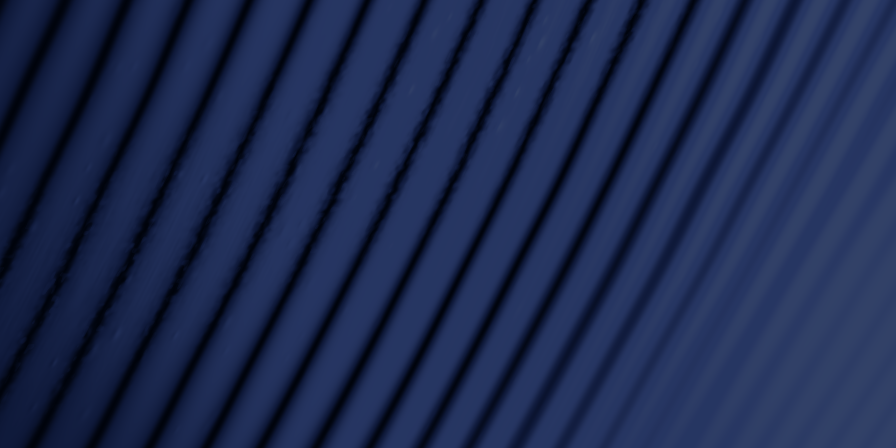
Reproduce this texture procedurally as a WebGL 2 fragment shader.

```glsl
#version 300 es
precision highp float;

uniform vec2 u_resolution;
out vec4 fragColor;

#define RIB_DENSITY 6.8
#define RIB_CROWDING 0.6
#define RIB_OFFSET -0.985
#define RIB_LEAN 0.43
#define RIB_BEND 0.06
#define FAN_BEND 0.15
#define GROOVE_WIDTH 0.095
#define WEAR 0.06
#define BLACK vec3(0.0, 0.012, 0.045)
#define NAVY vec3(0.05, 0.09, 0.215)
#define BLUE vec3(0.15, 0.21, 0.385)
#define HAZE vec3(0.195, 0.255, 0.405)

float hash(vec2 p) {
  vec3 q = fract(vec3(p.xyx) * 0.1031);
  q += dot(q, q.yzx + 33.33);
  return fract((q.x + q.y) * q.z);
}

float noise(vec2 p) {
  vec2 cell = floor(p);
  vec2 f = fract(p);
  f = f * f * (3.0 - 2.0 * f);
  float low = mix(hash(cell), hash(cell + vec2(1, 0)), f.x);
  float high = mix(hash(cell + vec2(0, 1)), hash(cell + vec2(1, 1)), f.x);
  return mix(low, high, f.y);
}

// Rib number at a point; whole values lie in the grooves
float ribPhase(float x, float drop) {
  float u = x + RIB_LEAN * drop;
  float fan = max(u - 1.2, 0.0);
  u += RIB_BEND * drop * drop + FAN_BEND * fan * fan * drop;
  return RIB_OFFSET + RIB_DENSITY * u + RIB_CROWDING * u * u;
}

// Sparse raised specks, each lit on one side and shaded on the other
float blisters(vec2 p) {
  float relief = 0.0;
  vec2 cell = floor(p);
  for (int j = -1; j <= 1; j++) {
    for (int i = -1; i <= 1; i++) {
      vec2 id = cell + vec2(i, j);
      vec2 center = id + 0.2 + 0.6 * vec2(hash(id + 7.0), hash(id + 19.0));
      vec2 d = (p - center) / mix(0.15, 0.3, hash(id + 31.0));
      float present = step(0.86, hash(id + 53.0));
      relief += present * (d.x + 0.2) * exp(-dot(d, d));
    }
  }
  return relief;
}

void main() {
  vec2 p = gl_FragCoord.xy / u_resolution.y;
  float drop = 1.0 - p.y;

  // Depth of field: a slanted sharp band, soft toward the right
  float offBand = abs(drop - 0.71 + 0.47 * p.x);
  float farSide = smoothstep(1.05, 2.2, p.x + 0.2 * drop);
  float blur = clamp(0.5 * smoothstep(0.08, 1.2, offBand) + 0.65 * farSide, 0.0, 1.0);
  float sharp = 1.0 - smoothstep(0.06, 0.36, offBand + 0.5 * farSide);

  // Rib coordinates with a slow waver and crumbled groove edges
  float phase = ribPhase(p.x, drop);
  float soften = fwidth(phase);
  float waver = noise(vec2(phase * 0.7, drop * 5.0)) - 0.5;
  float crumble = noise(vec2(phase * 14.0, drop * 80.0)) - 0.5;
  float worn = phase + 0.04 * waver + WEAR * sharp * crumble;
  float f = fract(worn);
  float edge = min(f, 1.0 - f);

  // Rounded rib with broad shaded flanks and a dark groove
  float rounded = pow(sin(3.14159265 * f), 0.85);
  float softRound = 0.5 - 0.5 * cos(6.2831853 * f);
  float profile = mix(rounded, softRound, smoothstep(0.0, 0.5, blur));
  float width = GROOVE_WIDTH + 0.12 * blur + soften;
  float groove = exp(-edge * edge / (width * width));
  float contrast = mix(1.0, 0.07, smoothstep(0.12, 1.05, blur));

  // Light grows toward the right, with deeper shade at the left
  float light = mix(0.50, 1.06, smoothstep(-0.2, 1.15, p.x + 0.1 * p.y));
  light += 0.20 * smoothstep(1.15, 2.0, p.x + 0.15 * p.y);
  light -= 0.14 * smoothstep(0.45, 1.1, drop) * (1.0 - smoothstep(0.0, 0.9, p.x));
  float tone = light * (1.0 - contrast * (0.58 * (1.0 - profile) + 0.42 * groove));

  // Fine streaks along the ribs, chips by the grooves, scattered specks
  float streak = noise(vec2(phase * 24.0, drop * 18.0)) - 0.5;
  float chip = smoothstep(0.6, 0.85, noise(vec2(phase * 16.0, drop * 75.0)));
  float nearGroove = exp(-edge * edge * 40.0);
  tone += sharp * (0.05 * streak + 0.20 * chip * (nearGroove - groove * 0.5));
  tone += 0.28 * (1.0 - blur) * mix(0.3, 1.0, sharp) * blisters(vec2(phase * 4.0, drop * 17.0));

  // Tone ramp from groove black to hazy blue
  vec3 color = mix(BLACK, NAVY, smoothstep(-0.02, 0.42, tone));
  color = mix(color, BLUE, smoothstep(0.28, 0.98, tone));
  color = mix(color, HAZE, smoothstep(1.02, 1.27, tone));
  fragColor = vec4(color, 1.0);
}
```
